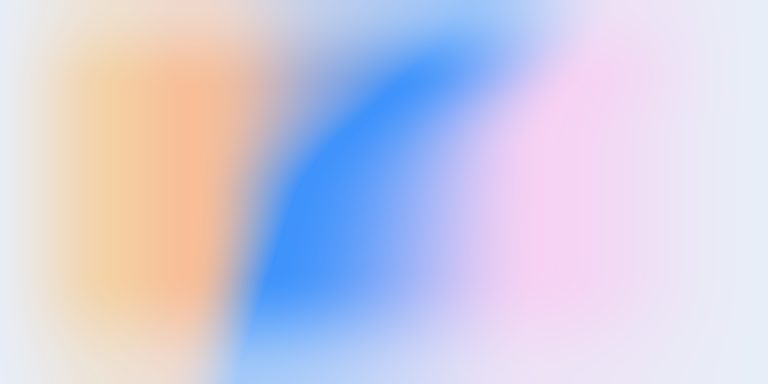
Reproduce this background procedurally as a Shadertoy shader.

```glsl
// Soft pastel backdrop: a peach glow, a curved blue fold and a pink haze on pale grey-blue.

const vec3 PALE  = vec3(0.910, 0.933, 0.969);
const vec3 SAND  = vec3(0.957, 0.816, 0.635);
const vec3 PEACH = vec3(0.969, 0.745, 0.595);
const vec3 MAUVE = vec3(0.745, 0.710, 0.805);
const vec3 BLUE  = vec3(0.245, 0.575, 0.985);
const vec3 PINK  = vec3(0.965, 0.820, 0.953);

const float CANVAS_WIDTH = 2.0;  // in canvas heights
const float SAND_X  = 0.32;
const float PEACH_X = 0.50;
const float MAUVE_X = 0.88;
const float BOTTOM_FADE = 0.60;
const float TOP_FADE    = 0.54;

// Smooth rise from 0 at start to 1 at end
float ramp(float start, float end, float value) {
    float t = clamp((value - start) / (end - start), 0.0, 1.0);
    return t * t * (3.0 - 2.0 * t);
}

// Left side: pale rim, sand, peach, then mauve
vec3 warmSide(float x) {
    vec3 color = mix(PALE, SAND, ramp(-0.04, SAND_X, x));
    color = mix(color, PEACH, ramp(SAND_X - 0.05, PEACH_X, x));
    return mix(color, MAUVE, ramp(PEACH_X, MAUVE_X, x));
}

// Right side: blue, pink, then pale rim
vec3 coolSide(float x, float foldX, float pinkX) {
    vec3 color = mix(BLUE, PINK, ramp(foldX, pinkX, x));
    return mix(color, PALE, ramp(pinkX - 0.05, CANVAS_WIDTH, x));
}

// Blue coverage: a crease in the middle that softens towards the top
float foldMask(float offset, float y) {
    float softness = 0.20 + 0.50 * y * y * y;
    float t = clamp(1.0 + offset / softness, 0.0, 1.0);
    return mix(t * t, ramp(0.0, 1.0, t), 0.6 * ramp(0.7, 1.0, y));
}

void mainImage(out vec4 fragColor, in vec2 fragCoord) {
    vec2 uv = fragCoord / iResolution.xy;
    float x = uv.x * CANVAS_WIDTH;
    float y = uv.y;

    // Positions of the blue fold and the pinkest haze at this height
    float foldX = 0.61 + 0.32 * y + 0.28 * ramp(0.48, 1.0, y);
    float pinkX = 1.42 + 0.20 * ramp(0.60, 1.0, y);

    vec3 color = mix(warmSide(x), coolSide(x, foldX, pinkX), foldMask(x - foldX, y));

    // Wash out towards the lower and upper edges
    float fade = BOTTOM_FADE * (1.0 - ramp(0.0, 0.30, y)) + TOP_FADE * ramp(0.76, 1.0, y);
    color = mix(color, PALE, fade);

    fragColor = vec4(color, 1.0);
}
```
